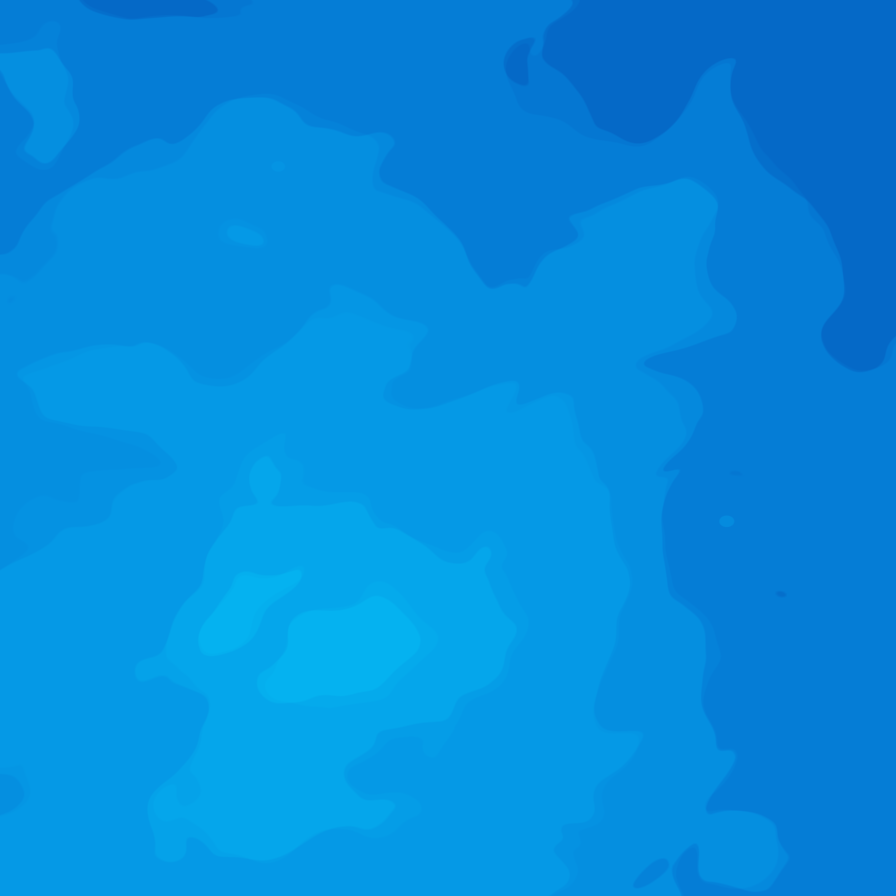
Write a Shadertoy shader that draws this pattern.

```glsl
float hash(vec2 cell) {
    uvec2 q = uvec2(ivec2(cell) + 4096) * uvec2(1597334677u, 3812015801u);
    uint n = (q.x ^ q.y) * 1597334677u;
    n = (n ^ (n >> 15)) * 2246822519u;
    return float((n ^ (n >> 13)) >> 8) / 16777216.0;
}

float noise(vec2 p) {
    vec2 i = floor(p), f = fract(p);
    f = f * f * f * (f * (f * 6.0 - 15.0) + 10.0);
    return mix(mix(hash(i), hash(i + vec2(1, 0)), f.x),
               mix(hash(i + vec2(0, 1)), hash(i + vec2(1, 1)), f.x), f.y);
}

// Centred fractal noise, each octave turned to hide the lattice
float fbm(vec2 p) {
    float sum = 0.0, amp = 0.56;
    for (int i = 0; i < 3; i++) {
        sum += amp * (noise(p) - 0.5);
        p = mat2(1.6, 1.2, -1.2, 1.6) * p + 17.3;
        amp *= 0.45;
    }
    return sum;
}

// Depth of water: shallow at lower left, deepest at the top right corner
float depthAt(vec2 uv) {
    vec2 p = mat2(0.97, -0.25, 0.25, 0.97) * uv * vec2(4.2, 5.4);
    vec2 warp = vec2(fbm(p * 1.1 + 31.0), fbm(p * 1.1 + 57.0));
    float slope = length((uv - vec2(0.24, 0.25)) * vec2(1.0, 1.1));
    return slope + 0.62 * fbm(p + 1.3 * warp + 5.0);
}

float step1(float limit, float value, float width) {
    return smoothstep(limit - width, limit + width, value);
}

void mainImage(out vec4 fragColor, in vec2 fragCoord) {
    vec2 uv = fragCoord / iResolution.xy;
    float pixel = 1.0 / iResolution.y;

    vec3 tones[7] = vec3[7](
        vec3(0.02, 0.70, 0.94), vec3(0.02, 0.65, 0.92), vec3(0.02, 0.60, 0.90),
        vec3(0.02, 0.56, 0.88), vec3(0.02, 0.49, 0.84), vec3(0.02, 0.41, 0.78),
        vec3(0.02, 0.30, 0.69));
    float limits[6] = float[6](0.03, 0.17, 0.42, 0.61, 0.82, 1.04);

    // Two slightly different outlines overlap like translucent washes
    float depth = depthAt(uv);
    float wash = depth + 0.16 * fbm(uv * 6.0 + 83.0);
    float depthEdge = 0.8 * fwidth(depth) + 0.0005;
    float washEdge = 0.8 * fwidth(wash) + 0.0005;

    vec3 color = tones[0];
    for (int i = 0; i < 6; i++) {
        float cover = 0.7 * step1(limits[i], depth, depthEdge)
                    + 0.3 * step1(limits[i], wash, washEdge);
        color += (tones[i + 1] - tones[i]) * cover;
    }

    // Rare small light flecks
    vec2 cell = floor(uv * 8.0);
    vec2 centre = 0.3 + 0.4 * vec2(hash(cell + 200.0), hash(cell + 300.0));
    float radius = 0.003 + 0.006 * hash(cell + 400.0);
    float d = length((fract(uv * 8.0) - centre) / 8.0 * vec2(1.0, 1.3)) - radius;
    float fleck = step(0.92, hash(cell + 500.0)) * smoothstep(pixel, -pixel, d);
    color = mix(color, vec3(0.02, 0.60, 0.90), 0.5 * fleck);

    fragColor = vec4(color, 1.0);
}
```
